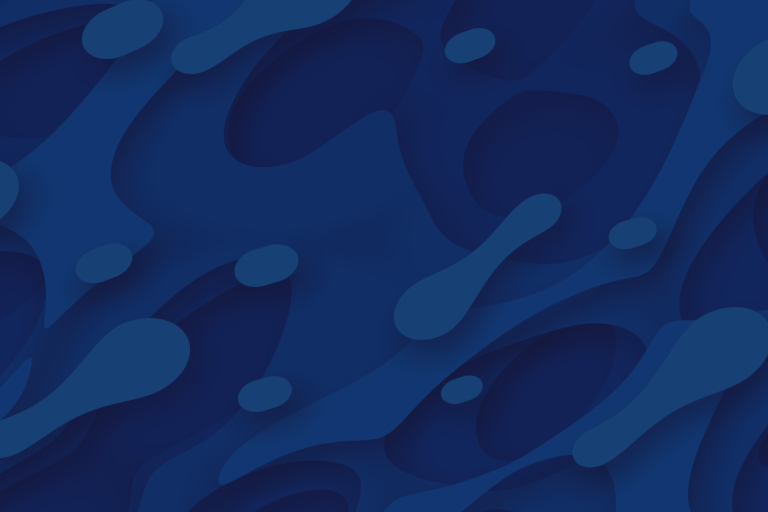
Give the GLSL for this background, as a Shadertoy shader.

```glsl
// Stacked blue paper sheets with flowing, slanted holes and drifting drops on top.
// Holes are soft-merged jittered cells in a tilted, stretched space; each sheet
// and drop casts a soft shadow to the lower right. Lengths are in canvas heights.

const vec3 FLOOR_COLOR  = vec3(0.070, 0.132, 0.340);
const vec3 LOW_COLOR    = vec3(0.068, 0.148, 0.365);
const vec3 MIDDLE_COLOR = vec3(0.066, 0.180, 0.400);
const vec3 TOP_COLOR    = vec3(0.067, 0.213, 0.442);
const vec3 DROP_COLOR   = vec3(0.090, 0.254, 0.457);
const vec3 SHADOW_COLOR = vec3(0.078, 0.092, 0.240);

const vec3  HOLE_RADIUS = vec3(0.265, 0.385, 0.485); // low, middle, top sheet, in cells
const vec2  HOLE_CELL = vec2(0.66, 0.36);            // along and across the slant
const float SLANT = 0.60;
const float HOLE_JITTER = 0.56;
const float MERGE_SHARPNESS = 14.0;
const float WARP = 0.34;
const float EDGE_WOBBLE = 0.16;

const float DROP_CELL = 0.36;
const float DROP_JITTER = 0.12;
const float DROP_STRETCH = 1.4;

const vec2  SHADOW_OFFSET = vec2(0.018, -0.028);
const float SHADOW_BLUR = 0.048;
const float SHEET_SHADOW = 0.68;
const float DROP_SHADOW = 0.60;

vec2 hash22(vec2 p) {
    vec3 a = fract(p.xyx * vec3(0.1031, 0.1030, 0.0973));
    a += dot(a, a.yzx + 33.33);
    return fract((a.xx + a.yz) * a.zy);
}

// Two independent smooth noise values, centred on zero
vec2 noise2(vec2 p) {
    vec2 i = floor(p), f = fract(p);
    vec2 u = f * f * f * (f * (f * 6.0 - 15.0) + 10.0);
    vec2 low  = mix(hash22(i), hash22(i + vec2(1, 0)), u.x);
    vec2 high = mix(hash22(i + vec2(0, 1)), hash22(i + vec2(1, 1)), u.x);
    return mix(low, high, u.y) - 0.5;
}

vec2 rotate(vec2 p, float angle) {
    float c = cos(angle), s = sin(angle);
    return vec2(c * p.x + s * p.y, c * p.y - s * p.x);
}

// Approximate distance to a sheet: negative on paper, positive in its holes
float sheetDistance(vec2 p, float radius, float seed) {
    vec2 q = rotate(p, SLANT) / HOLE_CELL + vec2(20.3, 30.6);
    q += WARP * noise2(q * 1.1 + seed * 17.3);
    vec2 home = floor(q);
    float sum = 0.0;
    for (int y = -1; y <= 1; y++)
    for (int x = -1; x <= 1; x++) {
        vec2 cell = home + vec2(x, y);
        vec2 rnd = hash22(cell);
        float stagger = 0.5 * mod(cell.y, 2.0) - 0.25;
        vec2 center = cell + 0.5 + vec2(stagger, 0.0) + HOLE_JITTER * (rnd - 0.5);
        vec2 d = q - center;
        float size = mix(0.78, 1.30, hash22(cell + 71.0).x);
        sum += exp(-MERGE_SHARPNESS * dot(d, d) / size);
    }
    float field = sqrt(max(-log(sum) / MERGE_SHARPNESS, 0.0));
    field += EDGE_WOBBLE * noise2(q * 1.7 + seed * 9.1 + 40.0).x;
    return (radius - field) * HOLE_CELL.y;
}

// A bent bar with two unequal round ends and a slim neck
float dropDistance(vec2 q, float halfLength, vec2 radii, float bend, float neck) {
    q.x /= DROP_STRETCH;
    float h = clamp(0.5 + 0.5 * q.x / halfLength, 0.0, 1.0);
    float ease = h * h * (3.0 - 2.0 * h);
    q.y -= bend * (ease - 0.5);
    float along = q.x - clamp(q.x, -halfLength, halfLength);
    float pinch = 16.0 * h * h * (1.0 - h) * (1.0 - h);
    return length(vec2(along, q.y)) - mix(radii.x, radii.y, ease) + neck * pinch;
}

// Distance to the nearest drop: every third cell holds a long one
float dropsDistance(vec2 p) {
    vec2 home = floor(p / DROP_CELL);
    float nearest = 1.0;
    for (int y = -1; y <= 1; y++)
    for (int x = -1; x <= 1; x++) {
        vec2 cell = home + vec2(x, y);
        vec2 rnd = hash22(cell + 57.0);
        vec2 shape = hash22(cell + 113.0);
        vec2 q = p - (cell + 0.5) * DROP_CELL - DROP_JITTER * (rnd - 0.5);
        bool isLong = mod(cell.x + cell.y, 3.0) < 0.5;
        q = rotate(q, isLong ? mix(0.32, 0.55, rnd.x) : mix(0.22, 0.42, rnd.x));
        if (isLong && shape.y > 0.5) q = -q;
        float small = mix(0.016, 0.050, shape.x);
        float d = isLong
            ? dropDistance(q, mix(0.085, 0.115, shape.x),
                           vec2(mix(0.055, 0.078, rnd.y), 0.036), 0.055, 0.018)
            : dropDistance(q, small * 0.25, vec2(small), 0.0, 0.0);
        nearest = min(nearest, d);
    }
    return nearest;
}

// Darkens what lies below, then lays the new shape over it
vec3 layOver(vec3 below, vec3 color, float dist, float shadowDist, float strength) {
    float shade = smoothstep(SHADOW_BLUR, -SHADOW_BLUR, shadowDist);
    float edge = max(fwidth(dist) * 0.75, 1e-5);
    below = mix(below, SHADOW_COLOR, strength * shade);
    return mix(below, color, 1.0 - smoothstep(-edge, edge, dist));
}

void mainImage(out vec4 fragColor, in vec2 fragCoord) {
    vec2 p = fragCoord / iResolution.y;
    vec2 lit = p - SHADOW_OFFSET;
    vec3 sheets[3] = vec3[3](LOW_COLOR, MIDDLE_COLOR, TOP_COLOR);
    vec3 color = FLOOR_COLOR;
    for (int i = 0; i < 3; i++) {
        float seed = float(i) + 1.0;
        color = layOver(color, sheets[i], sheetDistance(p, HOLE_RADIUS[i], seed),
                        sheetDistance(lit, HOLE_RADIUS[i], seed), SHEET_SHADOW);
    }
    color = layOver(color, DROP_COLOR, dropsDistance(p), dropsDistance(lit), DROP_SHADOW);
    fragColor = vec4(color, 1.0);
}
```
